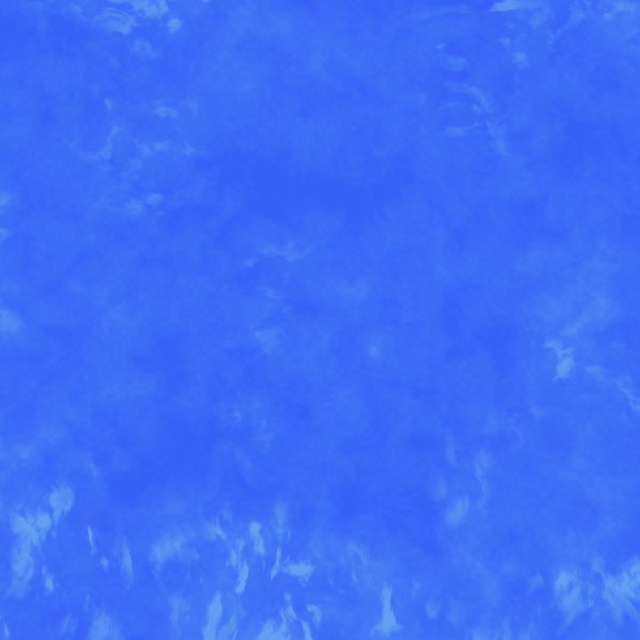
Write a Shadertoy shader that draws this texture.

```glsl
// Mottled blue surface with soft cloudy patches and clustered pale flecks.
// Layers of value noise set one tone, which runs from deep to pale blue;
// the flecks gather toward the borders and stretch upright near the bottom.

float hash(vec2 cell) {
    return fract(sin(dot(cell, vec2(127.1, 311.7))) * 43758.5453);
}

float noise(vec2 p) {
    vec2 cell = floor(p);
    vec2 f = fract(p);
    f = f * f * (3.0 - 2.0 * f);
    float low = mix(hash(cell), hash(cell + vec2(1, 0)), f.x);
    float high = mix(hash(cell + vec2(0, 1)), hash(cell + vec2(1, 1)), f.x);
    return mix(low, high, f.y);
}

// Four rotated octaves, normalised to 0..1
float fbm(vec2 p) {
    float sum = 0.0;
    float weight = 0.5333;
    for (int i = 0; i < 4; i++) {
        sum += weight * noise(p);
        p = mat2(1.6, 1.2, -1.2, 1.6) * p + 17.3;
        weight *= 0.5;
    }
    return sum;
}

vec3 blueRamp(float tone) {
    vec3 deep = vec3(0.212, 0.375, 0.965);
    vec3 middle = vec3(0.247, 0.440, 0.960);
    vec3 pale = vec3(0.365, 0.590, 0.950);
    vec3 color = mix(deep, middle, clamp(tone / 0.35, 0.0, 1.0));
    return mix(color, pale, clamp((tone - 0.35) / 0.65, 0.0, 1.2));
}

void mainImage(out vec4 fragColor, in vec2 fragCoord) {
    vec2 uv = fragCoord / iResolution.xy;
    vec2 warp = vec2(fbm(uv * 9.0 + 3.1), fbm(uv * 9.0 + 41.7)) - 0.5;
    vec2 p = uv + 0.06 * warp;

    // Cloudy patches, mid-size mottling and fine grain
    float clouds = fbm(p * 5.0 + 8.4) - 0.5;
    float mottle = fbm(p * 25.0 + 60.2) - 0.5;
    float grain = noise(uv * 150.0) - 0.5;
    float tone = 0.22 + 0.55 * clouds + 0.55 * mottle + 0.12 * grain;

    // Clusters of pale flecks, sparse in the calm centre
    float border = smoothstep(0.2, 0.65, length(uv - vec2(0.58, 0.58)));
    float cluster = fbm(p * 6.0 + 23.5) + 0.2 * border;
    cluster = smoothstep(0.52, 0.82, cluster);
    float upright = 1.0 - smoothstep(0.2, 0.45, uv.y);
    vec2 stretched = p + 0.012 * warp.yx;
    float flatFleck = fbm(stretched * vec2(34.0, 46.0) + 5.7);
    float tallFleck = fbm(stretched * vec2(46.0, 24.0) + 90.1);
    float fleck = smoothstep(0.46, 0.76, mix(flatFleck, tallFleck, upright));
    tone += cluster * (0.12 + (0.6 + 0.3 * upright) * fleck);

    // Thin darker creases between the patches
    float crease = 1.0 - smoothstep(0.0, 0.05, abs(fbm(p * 16.0 + 71.0) - 0.5));
    tone -= 0.05 * crease;

    fragColor = vec4(blueRamp(tone), 1.0);
}
```
